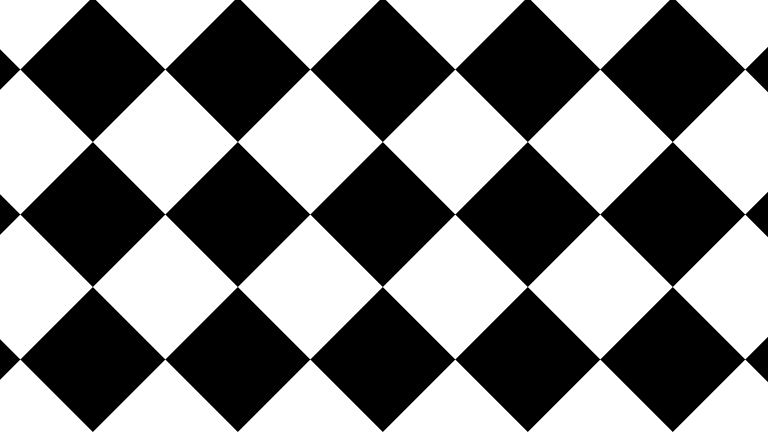
A WebGL 1 fragment shader for this pattern:

```glsl
precision highp float;

uniform vec2 u_resolution;

// Lengths are fractions of the canvas height.
const float PERIOD = 0.3356;
const vec2 GRID_ORIGIN = vec2(0.0470, 0.0);
const vec3 WHITE = vec3(1.0);
const vec3 BLACK = vec3(0.0);

// Offset from the centre of the nearest square cell.
vec2 repeatCell(vec2 p, float period) {
  return (fract(p / period) - 0.5) * period;
}

// Signed distance to a diamond with equal half diagonals.
float diamondDistance(vec2 p, float halfDiagonal) {
  return (abs(p.x) + abs(p.y) - halfDiagonal) * 0.70711;
}

// Coverage of a shape, softened over one pixel.
float coverage(float dist, float pixel) {
  return clamp(0.5 - dist / pixel, 0.0, 1.0);
}

void main() {
  float pixel = 1.0 / u_resolution.y;
  vec2 p = gl_FragCoord.xy * pixel;

  // Diamonds touching tip to tip
  vec2 cell = repeatCell(p - GRID_ORIGIN, PERIOD);
  float diamond = coverage(diamondDistance(cell, 0.5 * PERIOD), pixel);

  gl_FragColor = vec4(mix(WHITE, BLACK, diamond), 1.0);
}
```
